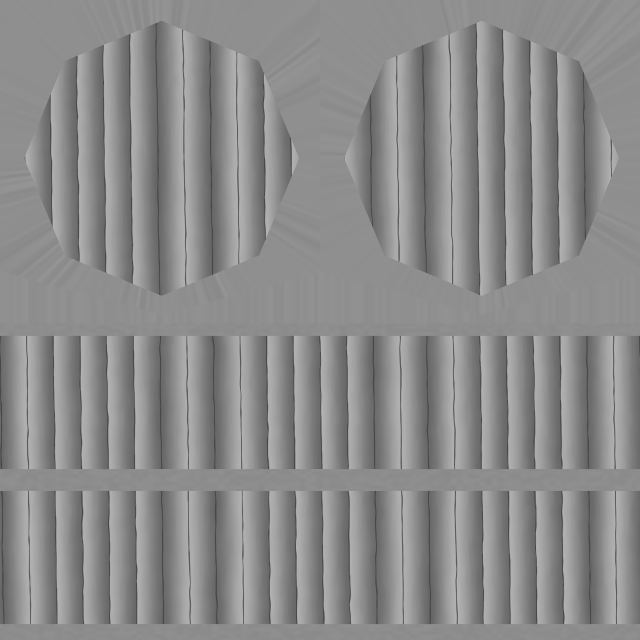
Write a WebGL 1 fragment shader that draws this texture map.

```glsl
precision highp float;
// Grey plank texture sheet: two octagonal end caps above two long strips.
// One slightly leaning plank pattern fills every piece; the padding around
// them carries faint streaks that run outward from the caps.
uniform vec2 u_resolution;

float hash(vec2 p) {
  p = fract(p * vec2(0.1031, 0.1137));
  p += dot(p, p.yx + 33.33);
  return fract((p.x + p.y) * p.x * 17.0);
}

float noise(vec2 p) {
  vec2 cell = floor(p);
  vec2 f = fract(p);
  f = f * f * (3.0 - 2.0 * f);
  return mix(mix(hash(cell), hash(cell + vec2(1.0, 0.0)), f.x),
             mix(hash(cell + vec2(0.0, 1.0)), hash(cell + vec2(1.0, 1.0)), f.x), f.y);
}

// Signed distance to an octagon with corners on both axes
float octagon(vec2 p) {
  p = abs(p);
  return max(dot(p, vec2(0.9239, 0.3827)), dot(p, vec2(0.3827, 0.9239))) - 0.1985;
}

float planks(vec2 p, float pixel) {
  float along = p.x * 24.0 - (p.y - 0.525) * 0.3;
  float seam = floor(along + 0.5);
  along += 0.045 * (noise(vec2(seam * 7.3, p.y * 55.0)) - 0.5);
  float index = floor(along);
  float across = fract(along);

  // Planks 0 and 6 of every eight brighten rightward, the others darken
  float slot = mod(index, 8.0);
  bool rising = slot < 0.5 || abs(slot - 6.0) < 0.5;
  float fall = rising ? 1.0 - across : across;
  float shade = mix(0.69, 0.405, mix(fall, smoothstep(0.0, 1.0, fall), 0.6));

  // Soft stains and fine vertical grain
  shade += 0.025 * (noise(vec2(along * 1.5, p.y * 14.0)) - 0.5);
  shade += 0.014 * (noise(vec2(along * 14.0, p.y * 40.0)) - 0.5);

  // Thin broken gaps between planks
  float gap = min(across, 1.0 - across) / 24.0;
  float width = 0.0004 + 0.0006 * noise(vec2(seam * 3.1, p.y * 90.0));
  float line = 1.0 - smoothstep(width - 0.5 * pixel, width + 0.7 * pixel, gap);
  return mix(shade, 0.24, 0.75 * line);
}

float padding(vec2 p, vec2 q) {
  float side = floor(p.x * 2.0);
  float angle = atan(q.y, q.x);
  float radius = length(q);

  // Radial streaks, strongest in scattered sectors
  float sector = smoothstep(0.45, 0.8, noise(vec2(angle * 4.0 + 20.0, side * 9.0 + 2.0)));
  float rays = noise(vec2(angle * 45.0 + 150.0, radius * 5.0 + side * 31.0)) - 0.5;
  float shade = 0.56 + rays * (0.008 + 0.045 * sector);

  // Upright streaks below the caps
  float start = 0.492 - 0.27 * abs(q.x);
  float upright = 0.562 + 0.022 * (noise(vec2(p.x * 170.0, 4.0)) - 0.5);
  shade = mix(shade, upright, smoothstep(start - 0.003, start + 0.003, p.y));

  // Mottled margins around the strips
  float mottled = 0.552 + 0.025 * (noise(p * vec2(110.0, 180.0)) - 0.5);
  return mix(shade, mottled, smoothstep(0.503, 0.508, p.y));
}

void main() {
  vec2 p = gl_FragCoord.xy / u_resolution;
  p.y = 1.0 - p.y;
  float pixel = 1.0 / min(u_resolution.x, u_resolution.y);

  // Two caps share one repeated octagon; the strips share one band
  vec2 q = vec2(mod(p.x, 0.5) - 0.2526, p.y - 0.2474);
  float strips = min(abs(p.y - 0.6289), abs(p.y - 0.8711)) - 0.1042;
  float pieces = min(octagon(q), strips);
  float inside = 1.0 - smoothstep(-0.5 * pixel, 0.5 * pixel, pieces);

  float grey = mix(padding(p, q), planks(p, pixel), inside);
  gl_FragColor = vec4(vec3(grey), 1.0);
}
```
